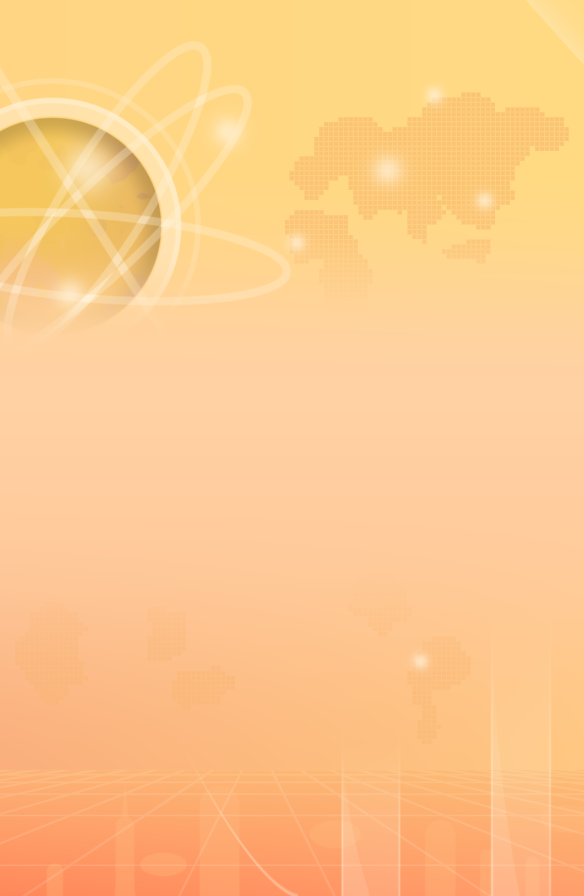
Write a Shadertoy shader that draws this background.

```glsl
// Draws a warm peach backdrop with an orbited globe, dotted continents and a glowing city floor.

const vec2 CANVAS = vec2(5, 7.68);
const vec3 GLOW = vec3(1, .95, .86);
const float HORIZON = 1.08;

// Land blobs: centre xy, radii zw
const vec4 EAST[10] = vec4[10](
  vec4(3.95, 6.4, .6, .42), vec4(4.48, 6.54, .42, .19), vec4(4.05, 6.02, .3, .28),
  vec4(3.6, 5.82, .14, .28), vec4(3.35, 6.04, .38, .24), vec4(3.1, 6.42, .44, .27),
  vec4(2.68, 6.18, .18, .22), vec4(2.75, 5.66, .34, .23), vec4(2.93, 5.3, .19, .34),
  vec4(3.98, 5.52, .2, .1));
const vec4 SOUTH[6] = vec4[6](
  vec4(1.75, 1.78, .25, .16), vec4(.45, 2.08, .28, .4), vec4(1.45, 2.23, .17, .22),
  vec4(3.24, 2.55, .25, .27), vec4(3.78, 1.98, .26, .24), vec4(3.66, 1.62, .1, .32));
// Lights: centre xy, radius z
const vec3 LIGHTS[8] = vec3[8](
  vec3(1.95, 6.55, .17), vec3(3.32, 6.22, .17), vec3(3.72, 6.86, .1), vec3(4.15, 5.96, .1),
  vec3(2.54, 5.6, .1), vec3(.75, 6.23, .27), vec3(.6, 5.16, .17), vec3(3.6, 2.01, .09));
// Towers: centre x, roof height y, half width z
const vec3 TOWERS[6] = vec3[6](
  vec3(1.07, .68, .08), vec3(1.88, .95, .17), vec3(.47, .28, .07),
  vec3(3.77, .65, .13), vec3(4.17, .4, .06), vec3(4.56, .34, .06));

float hash(vec2 p) {
  vec3 q = fract(p.xyx * .1031);
  q += dot(q, q.yzx + 33.33);
  return fract((q.x + q.y) * q.z);
}

float noise(vec2 p) {
  vec2 i = floor(p), f = smoothstep(0., 1., fract(p));
  return mix(mix(hash(i), hash(i + vec2(1, 0)), f.x),
             mix(hash(i + vec2(0, 1)), hash(i + 1.), f.x), f.y);
}

float ellipse(vec2 p, vec2 centre, vec2 radii, float angle) {
  float c = cos(angle), s = sin(angle);
  vec2 q = mat2(c, -s, s, c) * (p - centre) / radii;
  float k = length(q);
  return (k - 1.) * k / max(length(q / radii), .001);
}

float fill(float d, float px) { return 1. - smoothstep(-px, px, d); }
float stroke(float d, float halfWidth, float px) { return fill(abs(d) - halfWidth, px); }

// Square dots wherever the cell centre lies on land
float landDots(vec2 p, float px) {
  float pitch = .042, d = 9.;
  vec2 cell = (floor(p / pitch) + .5) * pitch;
  vec2 w = cell + .16 * vec2(noise(cell * 7.), noise(cell * 7. + 40.)) - .08;
  for (int i = 0; i < 10; i++) d = min(d, ellipse(w, EAST[i].xy, EAST[i].zw, 0.));
  for (int i = 0; i < 6; i++) d = min(d, ellipse(w, SOUTH[i].xy, SOUTH[i].zw, 0.));
  vec2 q = abs(p - cell);
  return step(d, 0.) * mix(.45, 1., fill(max(q.x, q.y) - .016, px * .5));
}

vec3 backdrop(vec2 p) {
  vec3 low = mix(vec3(.98, .68, .48), vec3(1, .78, .5), p.x / CANVAS.x);
  vec3 col = mix(low, vec3(1, .8, .62), smoothstep(.8, 3.5, p.y));
  col = mix(col, vec3(1, .82, .64), smoothstep(3.2, 4.4, p.y));
  return mix(col, vec3(1, .835 + .004 * p.x, .515), smoothstep(4.3, 6.2, p.y));
}

vec3 addGlobe(vec3 col, vec2 p, float px) {
  vec2 q = (p - vec2(.45, 5.74)) / .93;
  float r = length(q), fade = smoothstep(4.75, 5.6, p.y);
  vec3 ball = mix(vec3(.96, .78, .36), vec3(.87, .67, .42), smoothstep(0., .9, q.x));
  ball = mix(ball, vec3(.95, .73, .5), smoothstep(.1, -.6, q.y));
  float land = noise(q * 3.2 + 7.) * .75 + noise(q * 11.) * .25;
  ball = mix(ball, vec3(.95, .76, .36), .6 * smoothstep(.5, .55, land));
  ball *= 1. - .16 * smoothstep(.75, 1., r);
  col = mix(col, ball, fill(r - 1., px) * fade);
  // Pale rim and outer halo
  float rim = .45 * stroke(r - 1.1, .085, px) + .25 * stroke(r - 1.16, .025, px);
  return mix(col, GLOW, (rim + .22 * stroke(r - 1.34, .025, px)) * fade);
}

float orbits(vec2 p, float px) {
  float a = stroke(ellipse(p, vec2(.92, 5.98), vec2(1.52, .36), 1.02), .035, px);
  a += stroke(ellipse(p, vec2(.9, 5.73), vec2(1.66, .36), .77), .035, px);
  a += stroke(ellipse(p, vec2(.8, 5.48), vec2(1.66, .36), -.08), .035, px);
  float beam = (p.y - 7.03 + 1.57 * p.x) / 1.86;
  a += stroke(beam, .04, px) * smoothstep(1.5, 1., p.x);
  return .32 * a * smoothstep(4.6, 5.2, p.y);
}

float skyline(vec2 p, float px) {
  float d = min(ellipse(p, vec2(1.4, .27), vec2(.2, .1), 0.),
                ellipse(p, vec2(2.87, .53), vec2(.22, .12), 0.));
  d = min(d, ellipse(p, vec2(4.86, .66), vec2(.23, .12), 0.));
  for (int i = 0; i < 6; i++) {
    vec3 t = TOWERS[i];
    d = min(d, length(vec2(p.x - t.x, max(p.y - t.y + t.z, 0.))) - t.z);
  }
  float spire = max(abs(p.x - 1.07) - .09 * (1. - p.y), p.y - .98);
  return fill(min(d, spire), px);
}

// Upright sheet of light with bright edges and a curved fold
float lightSheet(vec2 p, float left, float right, float top, float px) {
  float d = max(left - p.x, p.x - right);
  float fold = p.x - left - .24 * pow(max(1. - p.y / top, 0.), 2.);
  float a = fill(d, px) * (.16 + .12 * fill(fold, px)) + .35 * stroke(d, .008, px);
  return a * smoothstep(top, top * .35, p.y);
}

vec3 addFloor(vec3 col, vec2 p, float px) {
  float depth = max(HORIZON - p.y, 0.), x = p.x / CANVAS.x, z = depth + .25;
  vec3 near = mix(vec3(1, .53, .35), vec3(1, .62, .42), x);
  vec3 ground = mix(vec3(.99, .7 + .04 * x, .46), near, depth / HORIZON);
  ground = mix(ground, vec3(1, .74, .5), .3 * skyline(p, px));
  // Perspective grid
  vec2 g = vec2(p.x - 2.2, 1.6) / z;
  vec2 span = vec2(1. + abs(g.x), 1.6 / z) / z * px * 1.5;
  vec2 lines = 1. - smoothstep(vec2(0), span, abs(fract(g) - .5));
  ground = mix(ground, GLOW, .16 * max(lines.x, lines.y));
  return mix(col, ground, fill(p.y - HORIZON, px));
}

void mainImage(out vec4 fragColor, in vec2 fragCoord) {
  vec2 p = fragCoord / iResolution.xy * CANVAS;
  float px = CANVAS.y / iResolution.y;
  float mapFade = .55 * smoothstep(4.9, 5.9, p.y) + .35 * smoothstep(2.9, 1.9, p.y);
  vec3 col = mix(backdrop(p), vec3(.97, .7, .41), landDots(p, px) * mapFade);
  col = addGlobe(col, p, px);
  col = mix(col, GLOW, orbits(p, px));
  col = addFloor(col, p, px);
  // Sheets, sweeping arc and corner streak
  float light = lightSheet(p, 2.93, 3.42, 1.45, px) + lightSheet(p, 4.21, 4.71, 2.55, px);
  float arc = (p.y - 1.33 * pow(max(2.55 - p.x, 0.), 1.5)) / 1.9;
  light += .4 * stroke(arc, .008, px) * smoothstep(1.4, .3, p.y) * step(p.x, 2.55);
  float corner = (p.x - 4.5 + .9 * (p.y - CANVAS.y)) / 1.35;
  light += .35 * fill(-corner, px) * exp(-6. * max(corner, 0.));
  col = mix(col, GLOW, min(light, .8));
  for (int i = 0; i < 8; i++) {
    vec2 q = (p - LIGHTS[i].xy) / LIGHTS[i].z;
    col = mix(col, GLOW, .7 * exp(-1.8 * dot(q, q)));
  }
  fragColor = vec4(col, 1);
}
```
